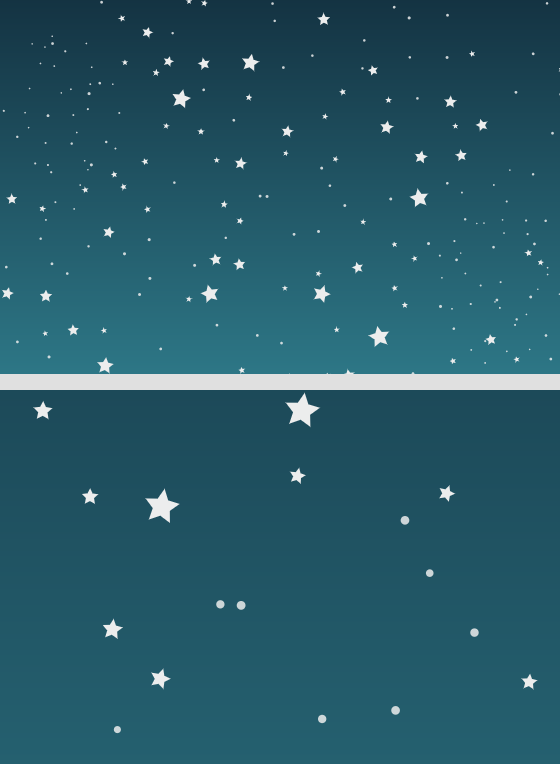
Top, the full canvas; bottom, a detail of the centre.
Write a WebGL 2 fragment shader that draws this background.

```glsl
#version 300 es
precision highp float;

uniform vec2 u_resolution;
out vec4 fragColor;

const float PI = 3.14159265;

vec4 hash4(vec2 cell, float seed) {
    vec4 q = fract(vec4(cell.xyx, cell.y + seed) * vec4(0.1031, 0.1030, 0.0973, 0.1099) + seed * 0.137);
    q += dot(q, q.wzxy + 33.33);
    return fract((q.xxyz + q.yzzw) * q.zywx);
}

// Signed distance to a five-pointed star, tip up when tilt is zero
float starDistance(vec2 p, float radius, float tilt) {
    float sector = 2.0 * PI / 5.0;
    float angle = mod(atan(p.x, p.y) + tilt + 0.5 * sector, sector) - 0.5 * sector;
    vec2 folded = length(p) * vec2(cos(angle), abs(sin(angle)));
    vec2 edge = 0.5 * vec2(cos(PI / 5.0), sin(PI / 5.0)) - vec2(1.0, 0.0);
    return dot(folded - vec2(radius, 0.0), normalize(vec2(edge.y, -edge.x)));
}

// Two patches of fine dust: upper left and lower right
bool inDustPatch(vec2 p) {
    vec2 spread = vec2(0.15, 0.28);
    return min(length((p - vec2(0.17, 0.67)) / spread),
               length((p - vec2(1.33, 0.28)) / spread)) < 1.0;
}

float coverage(float dist, float pixel) {
    return clamp(0.5 - dist / pixel, 0.0, 1.0);
}

// Random position that keeps a shape of this radius inside its cell
vec2 jitter(vec2 cell, vec2 random, float radius, float cells) {
    return (cell + 0.5 + (random - 0.5) * (1.0 - 2.0 * radius * cells)) / cells;
}

// Stars in four sizes, from large to dot, at most one per cell
float stars(vec2 p, float pixel) {
    float cells = 11.0;
    vec2 cell = floor(p * cells);
    vec4 random = hash4(cell, 7.0);
    float kind = random.x;
    if (inDustPatch((cell + 0.5) / cells)) kind = mix(0.12, 1.0, kind);
    if (kind > 0.76) return 0.0;

    float radius = kind < 0.045 ? 0.027 : kind < 0.16 ? 0.0165 : kind < 0.40 ? 0.0085 : 0.0036;
    radius *= mix(0.85, 1.12, random.w);
    vec2 offset = p - jitter(cell, random.yz, radius, cells);
    if (kind > 0.40) return 0.85 * coverage(length(offset) - radius, pixel);
    float tilt = 0.7 * (hash4(cell, 19.0).x - 0.5);
    return coverage(starDistance(offset, radius, tilt), pixel);
}

// Tiny dots inside the dust patches
float dust(vec2 p, float pixel) {
    float cells = 18.0;
    vec2 cell = floor(p * cells);
    vec4 random = hash4(cell, 31.0);
    if (random.x > 0.7 || !inDustPatch((cell + 0.5) / cells)) return 0.0;
    float radius = mix(0.0018, 0.0028, random.w);
    return 0.85 * coverage(length(p - jitter(cell, random.yz, radius, cells)) - radius, pixel);
}

void main() {
    vec2 p = gl_FragCoord.xy / u_resolution.y;
    float pixel = 1.0 / u_resolution.y;

    // Night sky, lighter towards the horizon
    vec3 color = mix(vec3(0.177, 0.465, 0.525), vec3(0.078, 0.200, 0.260), p.y);

    float light = max(stars(p + vec2(0.02, 0.03), pixel), dust(p, pixel));
    color = mix(color, vec3(0.925, 0.928, 0.928), light);
    fragColor = vec4(color, 1.0);
}
```
